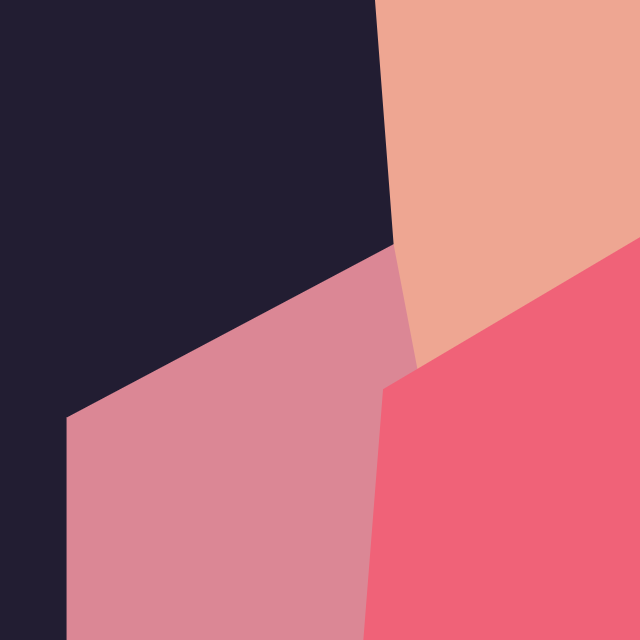
Give the GLSL for this background, as a Shadertoy shader.

```glsl
// Flat paper-like facets: three coloured corners layered over a dark ground.
// Each facet is a convex wedge, the intersection of two half-planes, drawn
// from back to front with edges smoothed over one pixel.

const vec3 NIGHT = vec3(0.133, 0.114, 0.196);
const vec3 ROSE  = vec3(0.859, 0.531, 0.586);
const vec3 PEACH = vec3(0.933, 0.651, 0.574);
const vec3 CORAL = vec3(0.941, 0.384, 0.471);

// Signed distance to the line from a to b, positive on its left
float leftOf(vec2 p, vec2 a, vec2 b) {
    vec2 dir = normalize(b - a);
    return dot(p - a, vec2(-dir.y, dir.x));
}

// Convex corner lying left of both a-b and b-c
float wedge(vec2 p, vec2 a, vec2 b, vec2 c) {
    return min(leftOf(p, a, b), leftOf(p, b, c));
}

// Cover the base with a colour where the distance is positive
vec3 paint(vec3 base, vec3 colour, float dist, float pixel) {
    return mix(base, colour, clamp(dist / pixel + 0.5, 0.0, 1.0));
}

void mainImage(out vec4 fragColor, in vec2 fragCoord) {
    vec2 p = fragCoord / iResolution.xy;
    float pixel = 1.0 / min(iResolution.x, iResolution.y);

    // Point where the dark ground, rose and peach meet
    vec2 junction = vec2(0.6150, 0.6185);

    // Lower left, upper right and lower right facets
    float rose  = wedge(p, junction, vec2(0.1040, 0.3475), vec2(0.1040, 0.0));
    float peach = wedge(p, vec2(0.5859, 1.0), junction, vec2(0.6525, 0.4219));
    float coral = wedge(p, vec2(1.0, 0.6295), vec2(0.5985, 0.3919), vec2(0.5677, 0.0));

    vec3 colour = NIGHT;
    colour = paint(colour, ROSE, rose, pixel);
    colour = paint(colour, PEACH, peach, pixel);
    colour = paint(colour, CORAL, coral, pixel);
    fragColor = vec4(colour, 1.0);
}
```
